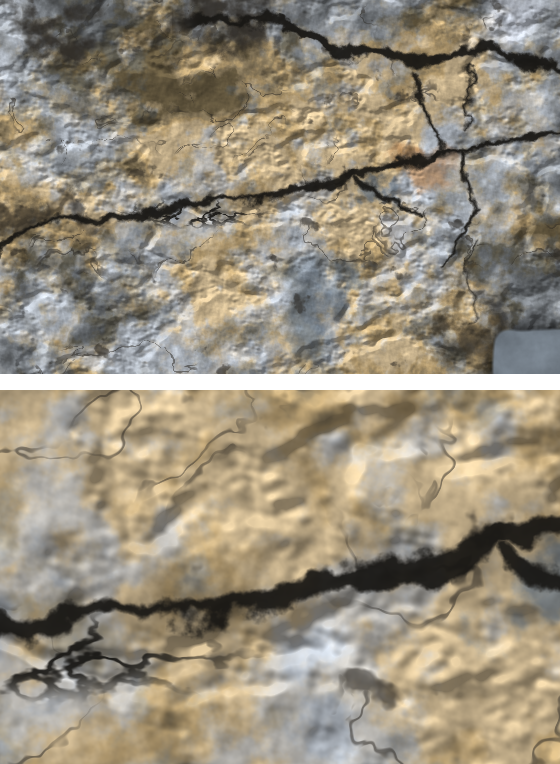
Top, the full canvas; bottom, a detail of the centre.
Reproduce this texture procedurally as a WebGL 2 fragment shader.

```glsl
#version 300 es
precision highp float;
// Weathered rock face: layered value noise gives mottled colour and lit relief,
// warped blobs lay stains on it, and warped curves and segments cut dark cracks.
// Units: canvas height is 1, origin at the lower left.
uniform vec2 u_resolution;
out vec4 fragColor;

float hash(vec2 p) {
  vec3 h = fract(vec3(p.xyx) * 0.1031);
  h += dot(h, h.yzx + 33.33);
  return fract((h.x + h.y) * h.z);
}

float noise(vec2 p) {
  vec2 i = floor(p), f = fract(p);
  f = f * f * (3.0 - 2.0 * f);
  return mix(mix(hash(i), hash(i + vec2(1, 0)), f.x),
             mix(hash(i + vec2(0, 1)), hash(i + vec2(1, 1)), f.x), f.y);
}

float fbm(vec2 p) {
  float sum = 0.0, amp = 0.516;
  for (int i = 0; i < 5; i++) {
    sum += amp * noise(p);
    p = mat2(1.6, 1.2, -1.2, 1.6) * p + 17.3;
    amp *= 0.5;
  }
  return sum;
}

// Soft elliptical patch, 1 inside and 0 outside
float blob(vec2 p, vec2 centre, vec2 radius) {
  return 1.0 - smoothstep(0.35, 1.3, length((p - centre) / radius));
}

// Dark line of half width w at distance d
float groove(float d, float w) {
  float soft = 0.003 + 1.0 / u_resolution.y;
  return 1.0 - smoothstep(w - soft, w + soft, d);
}

// Tapering crack from a to b
float crack(vec2 p, vec2 a, vec2 b, float w) {
  vec2 ab = b - a;
  float t = clamp(dot(p - a, ab) / dot(ab, ab), 0.0, 1.0);
  return groove(length(p - a - ab * t), w * (1.0 - 0.5 * t));
}

float relief(vec2 p) {
  float ridge = abs(fbm(p * vec2(6.0, 8.0) + 5.0) - 0.5);
  return fbm(p * 15.0) + 0.7 * smoothstep(0.0, 0.12, ridge);
}

void main() {
  vec2 p = gl_FragCoord.xy / u_resolution.y;
  vec2 coarse = vec2(fbm(p * 7.0), fbm(p * 7.0 + 31.0)) - 0.5;
  vec2 fine = vec2(fbm(p * 34.0 + 9.0), fbm(p * 34.0 + 57.0)) - 0.5;
  vec2 q = p + 0.08 * coarse + 0.035 * fine;
  vec2 s = p + 0.25 * coarse + 0.10 * fine;

  // Mottled tone, paler in the middle and darker at the sides
  float tone = 0.48 + 1.0 * (fbm(p * 3.5 + 2.0 * coarse) - 0.5)
             + 0.8 * (fbm(p * 18.0 + 40.0) - 0.5);
  float band = blob(s, vec2(0.95, 0.68), vec2(0.48, 0.22));
  tone += 0.12 * band + 0.11 * blob(s, vec2(0.85, 0.25), vec2(0.5, 0.3));
  tone -= 0.09 * blob(s, vec2(0.2, 0.75), vec2(0.45, 0.3));
  tone -= 0.12 * blob(s, vec2(1.42, 0.25), vec2(0.22, 0.3));
  vec3 col = mix(vec3(0.34, 0.33, 0.29), vec3(0.48, 0.47, 0.44), smoothstep(0.28, 0.44, tone));
  col = mix(col, vec3(0.61, 0.58, 0.51), smoothstep(0.43, 0.56, tone));
  col = mix(col, vec3(0.69, 0.68, 0.66), smoothstep(0.54, 0.70, tone));

  // Ochre and blue-grey tints
  float hue = fbm(p * 5.0 + 80.0) + 0.5 * fine.x;
  float ochre = smoothstep(0.50, 0.68, hue + 0.07 * band);
  col *= mix(vec3(1), vec3(1.08, 0.98, 0.80), ochre);
  float cool = smoothstep(0.50, 0.34, hue + 0.05 * band);
  col = mix(col, vec3(0.52, 0.55, 0.59) * (0.55 + 0.9 * tone), 0.75 * cool);
  col = mix(col, vec3(0.64, 0.45, 0.27), 0.6 * blob(s, vec2(1.15, 0.52), vec2(0.09, 0.06)));

  // Damp blue stains and pale lime patches
  float damp = max(blob(s, vec2(0.84, 0.17), vec2(0.10, 0.17)),
                   blob(s, vec2(1.01, 0.43), vec2(0.05, 0.05)));
  col = mix(col, vec3(0.34, 0.38, 0.42) * (0.6 + 0.8 * tone), 0.8 * damp);
  float lime = max(blob(s, vec2(1.39, 0.93), vec2(0.12, 0.08)),
                   blob(s, vec2(1.07, 0.30), vec2(0.04, 0.07)));
  col = mix(col, vec3(0.69, 0.71, 0.75), 0.75 * lime);

  // Relief lit from the upper left
  vec2 e = vec2(-0.0022, 0.0026);
  col *= 1.0 + clamp(1.5 * (relief(p - e) - relief(p + e)), -0.32, 0.28);
  col *= 1.0 + 0.35 * fine.y;

  // Thin flake edges and scattered pits
  float edge = abs(fbm(p * vec2(4.0, 6.0) + 2.0 * coarse + 12.0) - 0.5);
  float patchy = smoothstep(0.48, 0.62, fbm(p * 6.0 + 63.0));
  float dark = 0.6 * patchy * (1.0 - smoothstep(0.004, 0.022, edge));
  dark = max(dark, 0.7 * smoothstep(0.74, 0.82, fbm(p * 15.0 + 99.0)));

  // Sooty hollows along the top and the left
  float soot = max(blob(s, vec2(0.62, 0.97), vec2(0.20, 0.07)),
                   blob(s, vec2(0.15, 0.95), vec2(0.14, 0.06)));
  soot = max(soot, 0.7 * blob(s, vec2(0.10, 0.43), vec2(0.20, 0.04)));
  soot = max(soot, 0.7 * blob(s, vec2(1.28, 0.08), vec2(0.06, 0.13)));
  dark = max(dark, soot * smoothstep(0.25, 0.5, fbm(p * 12.0 + 7.0)));

  // Two long cracks crossing the face
  float lowY = 0.42 + 0.02 * q.x + 0.09 * q.x * q.x - 0.10 * exp(-14.0 * max(q.x, 0.0));
  float highY = 0.845 + 0.10 * (1.0 - smoothstep(0.73, 0.89, q.x))
              + 0.022 * exp(-pow((q.x - 1.28) / 0.08, 2.0)) - 0.03 * smoothstep(1.33, 1.5, q.x);
  float swell = noise(vec2(p.x * 14.0, 3.0));
  float low = abs(q.y - lowY), high = abs(q.y - highY);
  float cracks = groove(low, 0.004 + 0.010 * swell);
  cracks = max(cracks, groove(high, 0.007 + 0.010 * swell) * smoothstep(0.46, 0.54, p.x));
  float web = abs(fbm(p * vec2(13.0, 22.0) + 21.0) - 0.5);
  cracks = max(cracks, blob(p, vec2(0.52, 0.43), vec2(0.20, 0.04)) * (1.0 - smoothstep(0.01, 0.05, web)));

  // Short side cracks
  cracks = max(cracks, crack(q, vec2(1.12, 0.81), vec2(1.19, 0.58), 0.008));
  cracks = max(cracks, crack(q, vec2(1.27, 0.83), vec2(1.255, 0.65), 0.005));
  cracks = max(cracks, crack(q, vec2(1.245, 0.58), vec2(1.26, 0.44), 0.007));
  cracks = max(cracks, crack(q, vec2(1.26, 0.44), vec2(1.19, 0.27), 0.007));
  cracks = max(cracks, crack(q, vec2(0.95, 0.50), vec2(1.13, 0.41), 0.009));
  cracks = max(cracks, 0.7 * crack(q, vec2(1.28, 0.36), vec2(1.25, 0.12), 0.004));
  col *= 1.0 - 0.25 * exp(-min(low, high + step(p.x, 0.46)) * 45.0);
  col = mix(col, vec3(0.17, 0.155, 0.135), 0.85 * dark);
  col = mix(col, vec3(0.09, 0.085, 0.075), 0.92 * cracks);

  // Smooth slate block in the lower right corner
  vec2 corner = abs(p + 0.02 * coarse - vec2(1.52, -0.05)) - vec2(0.16, 0.13);
  float block = length(max(corner, 0.0)) + min(max(corner.x, corner.y), 0.0) - 0.04;
  col *= 1.0 - 0.5 * exp(-max(block, 0.0) * 40.0);
  vec3 slate = vec3(0.46, 0.50, 0.54) * (0.94 + 0.3 * coarse.x + 0.2 * fine.x);
  col = mix(col, slate, 1.0 - smoothstep(-0.006, 0.006, block));
  fragColor = vec4(clamp(col, 0.0, 1.0), 1.0);
}
```
